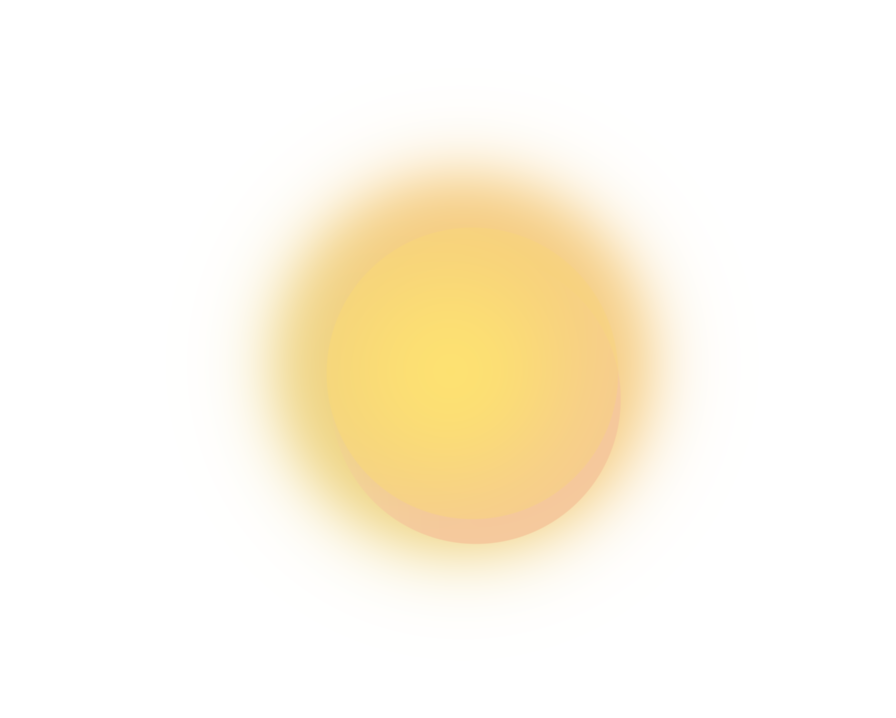
Give the GLSL for this background, as a Shadertoy shader.

```glsl
// A soft golden sun on white: a wide blurred halo, a peach disc set low
// and a warm disc above it that carries a yellow radial core.
// Lengths are in canvas heights, measured from the centre of the canvas.

#define HALO_CENTER vec2(0.020, -0.007)
#define HALO_RADIUS 0.263
#define HALO_SOFTNESS 0.027
#define PEACH_CENTER vec2(0.039, -0.056)
#define PEACH_RADIUS 0.2016
#define WARM_CENTER vec2(0.034, -0.020)
#define WARM_RADIUS 0.203
#define CORE_CENTER vec2(0.004, -0.017)
#define CORE_WIDTH 0.172

const vec3 WHITE = vec3(1.0);
const vec3 KHAKI = vec3(0.932, 0.825, 0.490);
const vec3 ORANGE = vec3(0.960, 0.797, 0.495);
const vec3 PEACH = vec3(0.960, 0.780, 0.610);
const vec3 YELLOW = vec3(0.992, 0.882, 0.445);

// Coverage of a disc with an edge about one pixel wide
float disc(vec2 p, vec2 center, float radius) {
    float pixel = 1.0 / iResolution.y;
    return 1.0 - smoothstep(-pixel, pixel, length(p - center) - radius);
}

// Blurred disc with a logistic falloff
float halo(vec2 p) {
    float edge = length(p - HALO_CENTER) - HALO_RADIUS;
    return 1.0 / (1.0 + exp(edge / HALO_SOFTNESS));
}

void mainImage(out vec4 fragColor, in vec2 fragCoord) {
    vec2 p = (fragCoord - 0.5 * iResolution.xy) / iResolution.y;

    // Halo: khaki at the lower left, orange at the upper right
    float warmSide = smoothstep(-0.24, 0.14, dot(p - HALO_CENTER, vec2(0.80, 0.60)));
    vec3 color = mix(WHITE, mix(KHAKI, ORANGE, warmSide), halo(p));

    // Peach disc: strongest along its lower right rim
    float lowerRight = dot(p - PEACH_CENTER, vec2(0.60, -0.80)) / PEACH_RADIUS;
    float peachAlpha = mix(0.04, 0.92, smoothstep(-0.7, 0.75, lowerRight));
    color = mix(color, PEACH, peachAlpha * disc(p, PEACH_CENTER, PEACH_RADIUS));

    // Warm disc with a core that fades toward the rim
    float coreDistance = length(p - CORE_CENTER) / CORE_WIDTH;
    float coreAlpha = exp(-coreDistance * coreDistance);
    float warmCover = disc(p, WARM_CENTER, WARM_RADIUS);
    color = mix(color, ORANGE, 0.30 * warmCover);
    color = mix(color, YELLOW, coreAlpha * warmCover);

    fragColor = vec4(color, 1.0);
}
```
